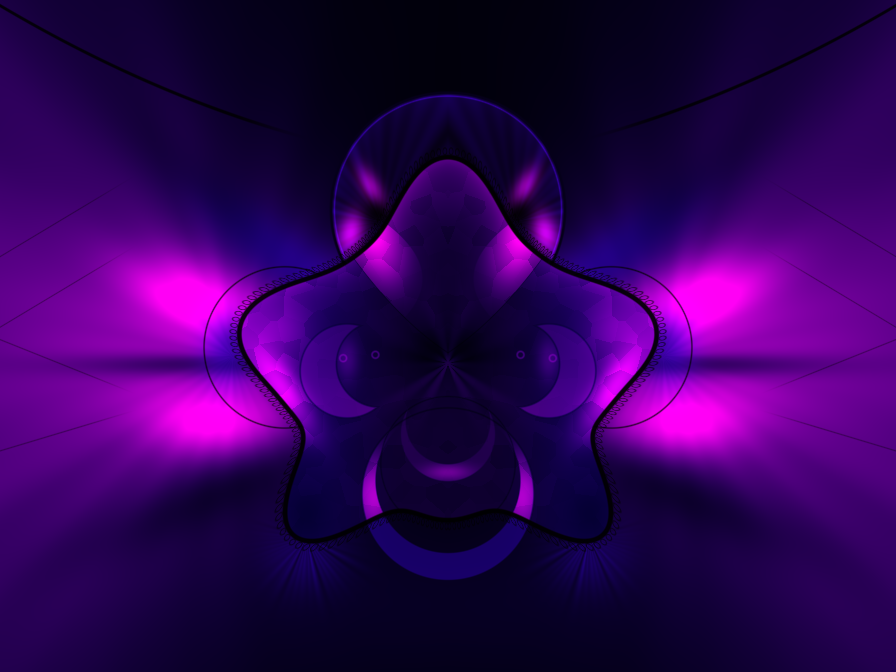
Give the GLSL for this background, as a WebGL 2 fragment shader.

```glsl
#version 300 es
precision highp float;
// Mirrored neon blob with five lobes, crescents and rings, between magenta light fans.
uniform vec2 u_resolution;
out vec4 fragColor;

float hash(vec2 p) {
  return fract(sin(dot(p, vec2(127.1, 311.7))) * 43758.5);
}

float gradientDot(vec2 cell, vec2 offset) {
  float a = 6.2832 * hash(cell);
  return dot(vec2(cos(a), sin(a)), offset);
}

float gradientNoise(vec2 p) {
  vec2 i = floor(p), f = fract(p), u = f * f * (3.0 - 2.0 * f), e = vec2(1, 0);
  return mix(mix(gradientDot(i, f), gradientDot(i + e, f - e), u.x),
             mix(gradientDot(i + e.yx, f - e.yx), gradientDot(i + 1.0, f - 1.0), u.x), u.y);
}

// Brightness of the nearest scattered cell, for overlapping scales
float scales(vec2 p) {
  float nearest = 9.0, shade = 0.0;
  for (int k = 0; k < 9; k++) {
    vec2 c = floor(p) + vec2(k % 3 - 1, k / 3 - 1);
    float d = length(p - c - vec2(hash(c), hash(c + 7.0)));
    if (d < nearest) { nearest = d; shade = hash(c + 19.0); }
  }
  return shade;
}

float bump(float x, float width) { return exp(-x * x / (width * width)); }

// Soft tilted ellipse
float spot(vec2 p, vec2 centre, vec2 size, float tilt) {
  p -= centre;
  float c = cos(tilt), s = sin(tilt);
  p = vec2(c * p.x + s * p.y, c * p.y - s * p.x) / size;
  return exp(-dot(p, p));
}

float stroke(float d, float width) {
  float aa = 1.0 / u_resolution.y;
  return 1.0 - smoothstep(width - aa, width + aa, abs(d));
}

float inside(float d) {
  float aa = 1.0 / u_resolution.y;
  return 1.0 - smoothstep(-aa, aa, d);
}

// Lobed outline as a radius that varies with the angle from the top
float bodyField(vec2 p) {
  p.y += 0.04;
  float a = atan(abs(p.x), p.y);
  return length(p) - 0.205 - 0.099 * bump(a, 0.33) - 0.107 * bump(a - 1.405, 0.36)
    - 0.137 * bump(a - 2.409, 0.27) - 0.027 * bump(a - 3.1416, 0.35) - 0.016 * bump(a - 1.88, 0.2);
}

vec3 neon(float t) { t = clamp(t, 0.0, 1.0); return vec3(t, 0.0, 0.96 * pow(t, 0.57)); }

void main() {
  vec2 p = (gl_FragCoord.xy - 0.5 * u_resolution) / u_resolution.y;
  p.x = abs(p.x);
  vec2 e = vec2(0.001, 0.0);
  float f = bodyField(p);
  vec2 slope = vec2(bodyField(p + e) - f, bodyField(p + e.yx) - f) / e.x;
  float body = f / max(length(slope), 0.6);

  // Light fans around the arm tips
  vec2 tip = p - vec2(0.32, -0.03);
  float angle = atan(tip.y, tip.x), reach = length(tip);
  float rays = gradientNoise(vec2(angle * 5.0, 3.0 + reach * 1.5));
  float fan = 0.33 * bump(atan(p.y + 0.03, p.x), 0.62) * (1.0 + 0.5 * rays);
  fan += 0.75 * spot(p, vec2(0.375, 0.055), vec2(0.10, 0.052), 0.35);
  fan += 0.75 * spot(p, vec2(0.345, -0.13), vec2(0.10, 0.050), 0.1);
  fan += 0.22 * spot(p, vec2(0.45, -0.02), vec2(0.2, 0.16), 0.0);
  fan *= 1.0 - 0.65 * spot(p, vec2(0.36, -0.043), vec2(0.22, 0.018), 0.0);
  fan *= 1.0 - 0.75 * spot(p, vec2(0.33, -0.23), vec2(0.24, 0.05), -0.4);
  fan *= 1.0 - 0.75 * spot(p, vec2(0.3, 0.16), vec2(0.18, 0.045), 0.75);
  fan *= 1.0 - 0.7 * spot(p, vec2(0.32, -0.01), vec2(0.035, 0.04), 0.0);
  vec3 outer = neon(fan + 0.004);
  outer += vec3(0.06, 0.0, 0.30) * (spot(p, vec2(0.23, 0.11), vec2(0.15, 0.045), 0.6)
    + spot(p, vec2(0.33, -0.02), vec2(0.04, 0.06), 0.0));
  float footRays = 0.6 + gradientNoise(vec2(9.0 * atan(p.x - 0.21, p.y + 0.30), 2.0));
  outer += vec3(0.07, 0.0, 0.28) * footRays * spot(p, vec2(0.21, -0.33), vec2(0.06, 0.05), 0.0);
  outer += vec3(0.02, 0.0, 0.09) * spot(p, vec2(0.0, -0.4), vec2(0.28, 0.14), 0.0);

  // Halo behind the head
  float halo = length(p - vec2(0.0, 0.188)) - 0.174;
  float haloRays = 0.75 + 0.7 * gradientNoise(vec2(7.0 * atan(p.x - 0.1, p.y - 0.17), 5.0));
  vec3 haloColor = vec3(0.08, 0.0, 0.30) * haloRays * (0.65 + 0.6 * exp(halo / 0.03));
  haloColor += vec3(0.75, 0.0, 0.75) * (spot(p, vec2(0.145, 0.153), vec2(0.018, 0.03), 0.3)
    + 0.7 * spot(p, vec2(0.115, 0.222), vec2(0.014, 0.032), -0.5));
  haloColor *= 1.0 - 0.85 * spot(p, vec2(0.105, 0.182), vec2(0.025, 0.018), 0.7);
  outer = mix(outer, haloColor, inside(halo));
  outer = mix(outer, vec3(0.02, 0.0, 0.10), stroke(halo, 0.002));
  outer += vec3(0.12, 0.0, 0.35) * stroke(halo + 0.005, 0.001);

  // Chin ring, arm circles and long dark arcs
  float chin = length(p - vec2(0.0, -0.235)) - 0.128;
  float ring = inside(chin) - inside(length(p - vec2(0.0, -0.215)) - 0.108);
  outer += vec3(0.07, 0.0, 0.28) * ring;
  outer *= 1.0 - 0.75 * stroke(length(p - vec2(0.243, -0.017)) - 0.12, 0.001);
  float s = p.x - 0.25;
  outer *= 1.0 - 0.85 * stroke(p.y - 0.306 - 0.3 * s - 0.35 * s * s, 0.0025) * smoothstep(-0.05, 0.08, s);
  for (float k = 0.0; k < 4.0; k++) {
    float arc = p.y - 0.17 + 0.105 * k - (p.x - 0.58) * (k < 2.0 ? -0.6 : 0.4 - 0.7 * (k - 2.0));
    outer *= 1.0 - 0.4 * stroke(arc, 0.0008) * smoothstep(0.46, 0.55, p.x);
  }

  // Body shading: rim, shoulders, arms and dark centre
  float lit = 0.055 + 0.28 * exp(body / 0.022) * smoothstep(-0.22, 0.0, p.y);
  float vee = p.y + 0.025 - 0.65 * p.x - 2.5 * p.x * p.x;
  float petal = p.x - 0.038 - 8.0 * (p.y - 0.085) * (p.y - 0.085);
  lit += 0.7 * spot(p, vec2(0.105, 0.145), vec2(0.035, 0.065), -0.3) * inside(-vee) * (0.25 + 0.75 * inside(-petal));
  lit += 0.38 * spot(p, vec2(0.265, 0.005), vec2(0.06, 0.055), 0.0);
  lit += 0.75 * spot(p, vec2(0.245, -0.08), vec2(0.065, 0.023), 0.98);
  lit += 0.07 * spot(p, vec2(0.0, 0.22), vec2(0.07, 0.05), 0.0);
  lit += 0.55 * ring * spot(p, vec2(0.11, -0.24), vec2(0.03, 0.055), 0.0);
  lit *= 1.0 - 0.9 * spot(p, vec2(0.025, -0.025), vec2(0.055, 0.045), 0.0);
  lit *= 1.0 - 0.6 * spot(p, vec2(0.21, -0.265), vec2(0.04, 0.045), 0.0);
  lit *= 0.78 + 0.4 * scales(p * 32.0);

  // Crescents beside the centre, with small ringed dots
  float moon = max(length(p - vec2(0.150, -0.052)) - 0.07, 0.064 - length(p - vec2(0.102, -0.042)));
  lit = mix(lit, lit * 0.7 + 0.13 + 0.1 * smoothstep(0.0, -0.12, p.y), inside(moon));
  lit += 0.17 * spot(p, vec2(0.15, -0.035), vec2(0.016, 0.03), 0.0) * inside(-moon);
  for (float k = 0.0; k < 2.0; k++)
    lit += 0.2 * stroke(length(p - vec2(0.156 - 0.048 * k, -0.033 + 0.005 * k)) - 0.005, 0.0012);

  // Mouth bowl and fine seams
  float bowl = max(length(p - vec2(0.0, -0.146)) - 0.07, 0.063 - length(p - vec2(0.0, -0.128)));
  lit += inside(bowl) * (0.06 + 0.3 * spot(p, vec2(0.0, -0.203), vec2(0.035, 0.012), 0.0));
  float seams = max(stroke(moon, 0.0012), max(stroke(vee, 0.001) * inside(p.x - 0.17), stroke(chin, 0.0012)));
  seams = max(seams, stroke(length(p - vec2(0.0, -0.19)) - 0.1, 0.001));
  lit *= 1.0 - 0.6 * seams;
  vec3 inner = neon(lit) + vec3(0.0, 0.0, 0.10) * smoothstep(0.06, 0.2, p.x) * inside(vee);

  // Outline with a string of tiny beads
  vec3 color = mix(outer, inner, inside(body));
  float bead = abs(fract(atan(p.x, p.y + 0.04) * 34.0) - 0.5) * 0.016;
  color *= 1.0 - 0.6 * stroke(length(vec2(bead, body - 0.011)) - 0.005, 0.001);
  color *= 1.0 - 0.92 * stroke(body - 0.002, 0.0035);
  fragColor = vec4(color, 1.0);
}
```
